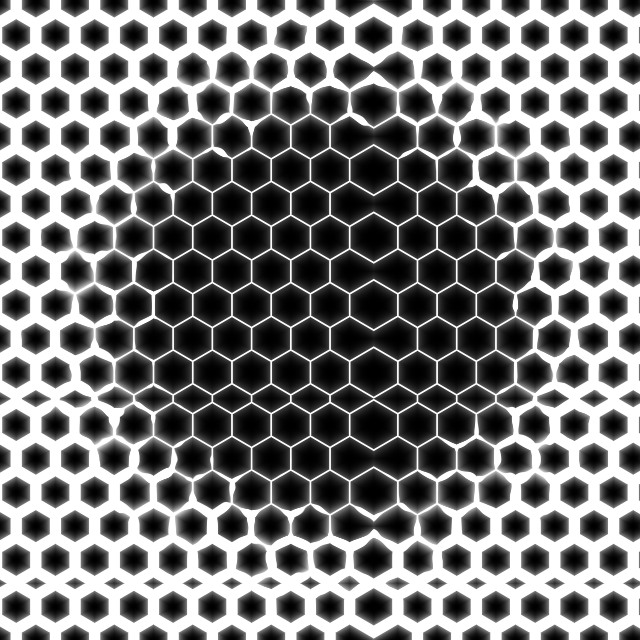
This pattern is drawn by a Shadertoy shader. Its source:

```glsl
// A honeycomb of dark cells with white walls: hairline walls in the middle,
// ragged walls in a ring around it and thick walls outside. Space is folded at
// three seams, then wall distance comes from a Voronoi search on a hex lattice.

const float CELL_WIDTH = 0.0613;
const float ROW_STEP = 0.0527;
const vec2 FOLD = vec2(0.584, 0.377);      // main vertical and horizontal seams
const float LOWER_FOLD = 0.0885;           // second horizontal seam
const vec2 FIRST_CELL = vec2(0.007, 0.041); // first cell, measured from the seams
const vec2 FOCUS = vec2(0.51, 0.515);      // middle of the thin-walled disc

float hash(vec2 p) {
    p = fract(p * vec2(0.1031, 0.1137));
    p += dot(p, p.yx + 33.33);
    return fract((p.x + p.y) * p.x * 17.0);
}

float valueNoise(vec2 p) {
    vec2 cell = floor(p);
    vec2 f = fract(p);
    f = f * f * (3.0 - 2.0 * f);
    float low = mix(hash(cell), hash(cell + vec2(1, 0)), f.x);
    float high = mix(hash(cell + vec2(0, 1)), hash(cell + vec2(1, 1)), f.x);
    return mix(low, high, f.y);
}

// Mirror the plane at the lower seam, then around the main seams.
vec2 foldSpace(vec2 p) {
    p.y = LOWER_FOLD + abs(p.y - LOWER_FOLD);
    return abs(p - FOLD) - FIRST_CELL;
}

// Lattice centre near q; columns stop at the seam so cells there grow wide.
vec2 latticeCentre(vec2 q, vec2 offset) {
    float row = round(q.y / ROW_STEP) + offset.y;
    float shift = 0.5 * mod(row, 2.0);
    float column = max(round(q.x / CELL_WIDTH - shift), 0.0);
    column = max(column + offset.x, 0.0);
    return vec2((column + shift) * CELL_WIDTH, row * ROW_STEP);
}

// Distance from q to the nearest wall between two cells.
float wallDistance(vec2 q) {
    vec2 nearest = vec2(0.0);
    float best = 1e5;
    for (int j = -1; j <= 1; j++)
        for (int i = -1; i <= 1; i++) {
            vec2 centre = latticeCentre(q, vec2(i, j));
            float d = distance(q, centre);
            if (d < best) {
                best = d;
                nearest = centre;
            }
        }
    float wall = 1.0;
    for (int j = -2; j <= 2; j++)
        for (int i = -2; i <= 2; i++) {
            vec2 centre = latticeCentre(q, vec2(i, j));
            vec2 across = centre - nearest;
            if (length(across) > 0.2 * CELL_WIDTH)
                wall = min(wall, dot(0.5 * (centre + nearest) - q, normalize(across)));
        }
    return wall;
}

void mainImage(out vec4 fragColor, in vec2 fragCoord) {
    vec2 uv = fragCoord / iResolution.xy;
    float pixel = 1.0 / iResolution.y;
    float wall = wallDistance(foldSpace(uv));

    // Wall thickness grows outward, broken up by noise in the ring
    float radius = distance(uv, FOCUS);
    float ragged = (valueNoise(uv * 46.0) - 0.5) * 0.16;
    float thickness = smoothstep(0.30, 0.44, radius + ragged);
    float halfWidth = mix(0.0013, 0.0088, thickness);

    // Soft grey glow climbing from each cell core to its wall
    float climb = clamp(1.0 - wall / (0.5 * CELL_WIDTH), 0.0, 1.0);
    float outer = smoothstep(0.22, 0.46, radius);
    float glow = mix(0.28, 1.15, outer) * pow(climb, mix(3.0, 2.4, outer));

    float line = 1.0 - smoothstep(-0.6 * pixel, 0.6 * pixel, wall - halfWidth);
    fragColor = vec4(vec3(mix(min(glow, 1.0), 1.0, line)), 1.0);
}
```
